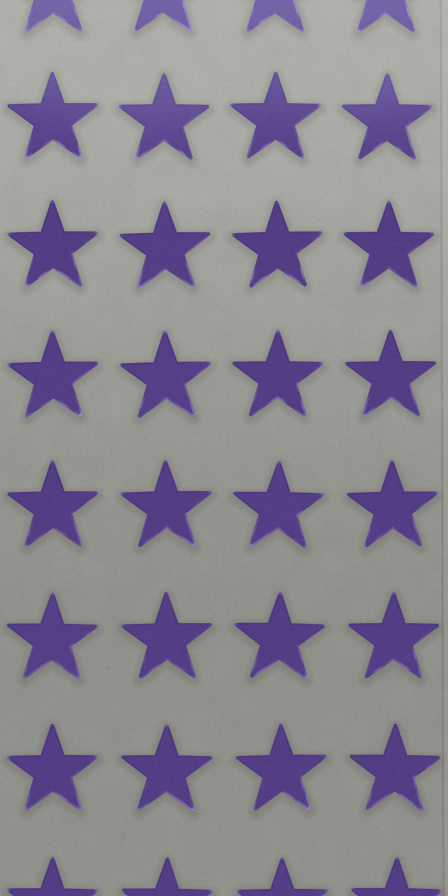
Give the GLSL for this pattern, as a WebGL 1 fragment shader.

```glsl
precision highp float;
// A sheet of glossy purple star stickers on grey backing paper, four across.
// Rows and columns widen slightly downwards, as in a mild perspective view;
// each star is a rounded distance field with a soft shadow, sheen and lit rim.

uniform vec2 u_resolution;

// Lengths are in canvas widths, measured from the top left corner.
#define FIRST_STAR vec2(0.1172, 0.268)
#define ROW_PITCH 0.2854
#define ROW_GROWTH 0.0011
#define COLUMN_PITCH 0.2491
#define COLUMN_GROWTH 0.0012
#define TIP_RADIUS 0.102
#define NOTCH_RADIUS 0.0405
#define ROUNDING 0.004
#define PAPER_LIGHT vec3(0.69, 0.69, 0.67)
#define PAPER_DARK vec3(0.57, 0.57, 0.55)
#define STAR_LIGHT vec3(0.46, 0.39, 0.66)
#define STAR_DARK vec3(0.325, 0.24, 0.52)

const float PI = 3.14159265;

vec2 hash2(vec2 p) {
  vec3 q = fract(p.xyx * vec3(0.1031, 0.1030, 0.0973));
  q += dot(q, q.yzx + 33.33);
  return fract((q.xx + q.yz) * q.zy);
}

float cornerSlope(vec2 cell, vec2 offset) {
  return dot(hash2(cell + 50.0) * 2.0 - 1.0, offset);
}

float gradientNoise(vec2 p) {
  vec2 i = floor(p), f = fract(p);
  vec2 u = f * f * f * (f * (f * 6.0 - 15.0) + 10.0);
  vec2 e = vec2(1.0, 0.0);
  float low = mix(cornerSlope(i, f), cornerSlope(i + e, f - e), u.x);
  float high = mix(cornerSlope(i + e.yx, f - e.yx), cornerSlope(i + 1.0, f - 1.0), u.x);
  return mix(low, high, u.y);
}

// Signed distance to a five-pointed star with one tip up, negative inside.
float starDistance(vec2 p) {
  float halfSector = PI / 5.0;
  float angle = atan(p.x, p.y + 1e-6);
  angle = abs(mod(angle + halfSector, 2.0 * halfSector) - halfSector);
  vec2 tip = vec2(0.0, TIP_RADIUS);
  vec2 edge = NOTCH_RADIUS * vec2(sin(halfSector), cos(halfSector)) - tip;
  vec2 w = length(p) * vec2(sin(angle), cos(angle)) - tip;
  float along = clamp(dot(w, edge) / dot(edge, edge), 0.0, 1.0);
  float side = edge.x * w.y - edge.y * w.x;
  return length(w - edge * along) * sign(side) - ROUNDING;
}

// Fractional row at a depth below the top: inverse of the growing spacing.
float rowAt(float depth) {
  float disc = ROW_PITCH * ROW_PITCH + 4.0 * ROW_GROWTH * (depth - FIRST_STAR.y);
  return (sqrt(disc) - ROW_PITCH) / (2.0 * ROW_GROWTH);
}

void main() {
  float pixel = 1.0 / u_resolution.x;
  vec2 p = vec2(gl_FragCoord.x, u_resolution.y - gl_FragCoord.y) * pixel;
  float down = p.y * u_resolution.x / u_resolution.y;

  // Nearest star and the position relative to it, y up
  float row = floor(rowAt(p.y) + 0.5);
  float pitch = COLUMN_PITCH + COLUMN_GROWTH * row;
  float column = floor((p.x - FIRST_STAR.x) / pitch + 0.5);
  vec2 centre = FIRST_STAR + vec2(column * pitch, row * (ROW_PITCH + ROW_GROWTH * row));
  vec2 chance = hash2(vec2(column, row) + 7.0);
  vec2 local = (p - centre) * vec2(1.0, -1.0) + (chance - 0.5) * 0.003;
  float turn = (chance.x - 0.5) * 0.04;
  local = mat2(cos(turn), sin(turn), -sin(turn), cos(turn)) * local;
  float d = starDistance(local);

  // Backing paper: light falls off downwards, with blotches and grain
  float grain = gradientNoise(p * 115.0);
  float blotch = gradientNoise(p * vec2(4.0, 6.0));
  float shade = smoothstep(-0.05, 0.72, down + 0.06 * blotch);
  vec3 color = mix(PAPER_LIGHT, PAPER_DARK, shade);
  color += 0.018 * grain + 0.015 * gradientNoise(p * 17.0);

  // Slightly slanted sheet edge near the right border
  float sheetEdge = p.x - 0.984 - 0.003 * p.y;
  color -= 0.06 * (1.0 - smoothstep(0.0, 0.004, abs(sheetEdge)));
  color += 0.02 * smoothstep(0.0, 0.005, sheetEdge);

  // Soft shadow just below each star
  float shadow = starDistance(local + vec2(0.0, 0.006));
  color *= 1.0 - 0.11 * (1.0 - smoothstep(-0.004, 0.022, shadow));

  // Star face: glossy towards the top, fine texture, tone varies by star
  float gloss = 1.0 - smoothstep(0.0, 0.23, down + 0.03 * blotch);
  gloss += 0.10 * (chance.y - 0.5) + 0.8 * local.y * gloss;
  vec3 face = mix(STAR_DARK, STAR_LIGHT, clamp(gloss, 0.0, 1.0));
  face += vec3(0.016, 0.018, 0.012) * gradientNoise(p * vec2(85.0, 120.0));

  // Lit lower rim, darker upper rim and worn bright specks at the tips
  float rim = 1.0 - smoothstep(0.0005, 0.0035, abs(d + 0.002));
  float lower = smoothstep(-0.02, 0.06, dot(local, vec2(0.35, -0.9)));
  float worn = smoothstep(-0.25, 0.3, gradientNoise(p * 30.0));
  face += rim * (0.17 * lower * worn - 0.025 * (1.0 - lower));
  face += 0.14 * smoothstep(0.097, 0.104, length(local)) * worn;

  float cover = 1.0 - smoothstep(-0.8 * pixel, 0.8 * pixel, d);
  gl_FragColor = vec4(mix(color, face, cover), 1.0);
}
```
